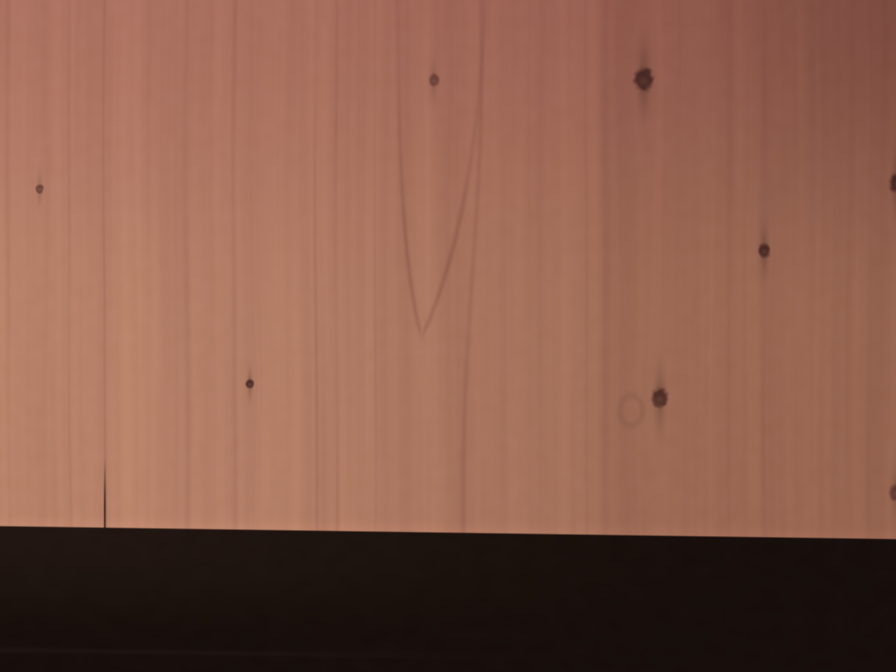
This texture is drawn by a Shadertoy shader. Its source:

```glsl
// Knotty pine board with vertical grain above a dark, slightly tilted rail.

// Units: canvas height = 1, origin at the lower left.
const vec3 WOOD_LEFT = vec3(0.715, 0.505, 0.410);
const vec3 WOOD_RIGHT = vec3(0.590, 0.395, 0.315);
const vec3 TOP_TINT = vec3(-0.040, -0.060, -0.030);
const vec3 KNOT_COLOR = vec3(0.235, 0.125, 0.115);
const vec3 RAIL_LIT = vec3(0.135, 0.090, 0.070);
const vec3 RAIL_DARK = vec3(0.083, 0.052, 0.040);
const float RAIL_HEIGHT = 0.217;
const float RAIL_SLOPE = -0.0145;
const float GRAIN_DEPTH = 0.055;
const vec2 ARCH_TIP = vec2(0.627, 0.497);
const vec2 SCAR_CENTER = vec2(0.939, 0.389);

// Knots: centre, radius, darkness.
const int KNOTS = 8;
const vec4 KNOT[KNOTS] = vec4[](
    vec4(0.958, 0.882, 0.0155, 0.85), vec4(0.646, 0.881, 0.0085, 0.50),
    vec4(0.059, 0.719, 0.0065, 0.55), vec4(1.137, 0.627, 0.0095, 0.85),
    vec4(0.372, 0.429, 0.0065, 0.85), vec4(0.982, 0.408, 0.0130, 0.80),
    vec4(1.337, 0.728, 0.0140, 0.90), vec4(1.334, 0.267, 0.0110, 0.60));

// Distinct growth lines: x, half width, strength.
const int LINES = 12;
const vec3 LINE[LINES] = vec3[](
    vec3(0.014, 0.004, 0.05), vec3(0.105, 0.003, 0.05), vec3(0.157, 0.002, 0.07),
    vec3(0.280, 0.004, 0.07), vec3(0.352, 0.004, 0.06), vec3(0.474, 0.003, 0.08),
    vec3(0.505, 0.003, 0.05), vec3(0.562, 0.003, 0.05), vec3(0.905, 0.006, 0.06),
    vec3(0.875, 0.003, 0.04), vec3(1.085, 0.005, 0.05), vec3(1.137, 0.005, 0.05));

vec2 hashGradient(vec2 cell) {
    vec3 q = fract(cell.xyx * vec3(0.1031, 0.1030, 0.0973));
    q += dot(q, q.yzx + 33.33);
    return 2.0 * fract((q.xx + q.yz) * q.zy) - 1.0;
}

float gradientNoise(vec2 p) {
    vec2 i = floor(p), f = fract(p);
    vec2 u = f * f * f * (f * (f * 6.0 - 15.0) + 10.0);
    vec2 e = vec2(0.0, 1.0);
    float a = dot(hashGradient(i), f);
    float b = dot(hashGradient(i + e.yx), f - e.yx);
    float c = dot(hashGradient(i + e.xy), f - e.xy);
    float d = dot(hashGradient(i + e.yy), f - e.yy);
    return mix(mix(a, b, u.x), mix(c, d, u.x), u.y);
}

float bell(float d, float width) {
    return exp(-d * d / (width * width));
}

// Grain coordinate: fibres part around every knot.
float grainCoord(vec2 p) {
    float x = p.x + 0.008 * gradientNoise(p * vec2(3.0, 2.0));
    for (int k = 0; k < KNOTS; k++) {
        vec2 d = p - KNOT[k].xy;
        float r = KNOT[k].z;
        x -= 1.2 * r * r * d.x / (d.x * d.x + 0.05 * d.y * d.y + r * r);
    }
    return x;
}

// Pointed growth arch and the long line falling beside it.
float archGrain(vec2 p) {
    float h = max(p.y - ARCH_TIP.y, 0.0);
    float left = p.x - ARCH_TIP.x + 0.037 * (1.0 - exp(-h / 0.15));
    float right = p.x - ARCH_TIP.x - 0.110 * (1.0 - exp(-h / 0.24));
    float arms = max(bell(left, 0.0035), bell(right, 0.004));
    arms *= smoothstep(-0.012, 0.02, p.y - ARCH_TIP.y) * (1.0 - 0.6 * smoothstep(0.1, 0.42, h));
    float side = p.x - 0.690 - 0.027 * smoothstep(0.3, 0.9, p.y);
    return 0.11 * arms + 0.07 * bell(side, 0.004);
}

float woodGrain(vec2 p) {
    float x = grainCoord(p);
    float g = gradientNoise(vec2(x * 24.0, p.y * 0.7));
    g += 0.8 * gradientNoise(vec2(x * 65.0, p.y * 1.1 + 7.0));
    g += 0.35 * gradientNoise(vec2(x * 150.0, p.y * 2.0 + 19.0));
    g *= GRAIN_DEPTH;
    for (int k = 0; k < LINES; k++) {
        float fade = 0.75 + 0.7 * gradientNoise(vec2(float(k) * 3.7, p.y * 3.0));
        g += LINE[k].z * fade * bell(x - LINE[k].x, LINE[k].y);
    }
    g += 0.045 * bell(x - 0.950, 0.035);
    return g + archGrain(p);
}

vec3 wood(vec2 p) {
    vec3 col = mix(WOOD_LEFT, WOOD_RIGHT, smoothstep(0.15, 1.35, p.x));
    col += TOP_TINT * smoothstep(0.5, 1.05, p.y);
    col *= 1.0 - 0.10 * smoothstep(0.9, 1.35, p.x) * smoothstep(0.5, 1.0, p.y);
    col *= 1.0 - woodGrain(p) * vec3(0.85, 1.1, 1.0);
    col += 0.012 * gradientNoise(p * 45.0) * vec3(0.7, 0.8, 1.2);

    // Pale round scar with a darker rim.
    float scar = length((p - SCAR_CENTER) * vec2(1.15, 0.85));
    col *= 1.0 - 0.06 * bell(scar - 0.019, 0.005);

    // Knots with a lighter heart and streaks along the fibres.
    for (int k = 0; k < KNOTS; k++) {
        vec2 d = p - KNOT[k].xy;
        float r = KNOT[k].z;
        float dist = length(d * vec2(1.0, 0.85)) + 0.25 * r * gradientNoise(p * 130.0);
        float streak = bell(d.x, 0.55 * r) * bell(d.y, 3.2 * r);
        float core = 1.0 - smoothstep(0.5 * r, 1.2 * r, dist);
        core *= 1.0 - 0.35 * bell(length(d + vec2(0.0, 0.2 * r)), 0.45 * r);
        col *= 1.0 - 0.22 * KNOT[k].w * streak;
        col = mix(col, KNOT_COLOR, core * KNOT[k].w);
    }

    // Short open crack above the rail.
    float crack = bell(p.x - 0.156, 0.0016) * (1.0 - smoothstep(0.24, 0.33, p.y));
    return col * (1.0 - 0.6 * crack);
}

vec3 rail(vec2 p, float depth) {
    float lit = (1.0 - smoothstep(0.0, 1.2, p.x)) * (1.0 - smoothstep(0.02, 0.18, depth));
    vec3 col = mix(RAIL_DARK, RAIL_LIT, 0.15 + 0.75 * lit);
    col += 0.022 * bell(depth - 0.184, 0.004) * (1.0 - smoothstep(0.2, 0.9, p.x));
    return col + 0.008 * gradientNoise(p * vec2(30.0, 45.0));
}

void mainImage(out vec4 fragColor, in vec2 fragCoord) {
    vec2 p = fragCoord / iResolution.y;
    float soft = max(1.0 / iResolution.y, 0.0018);
    float above = p.y - RAIL_HEIGHT - RAIL_SLOPE * p.x;
    vec3 board = wood(p) * (1.0 + 0.05 * bell(above, 0.012));
    vec3 col = mix(rail(p, -above), board, smoothstep(-soft, soft, above));
    fragColor = vec4(clamp(col, 0.0, 1.0), 1.0);
}
```
